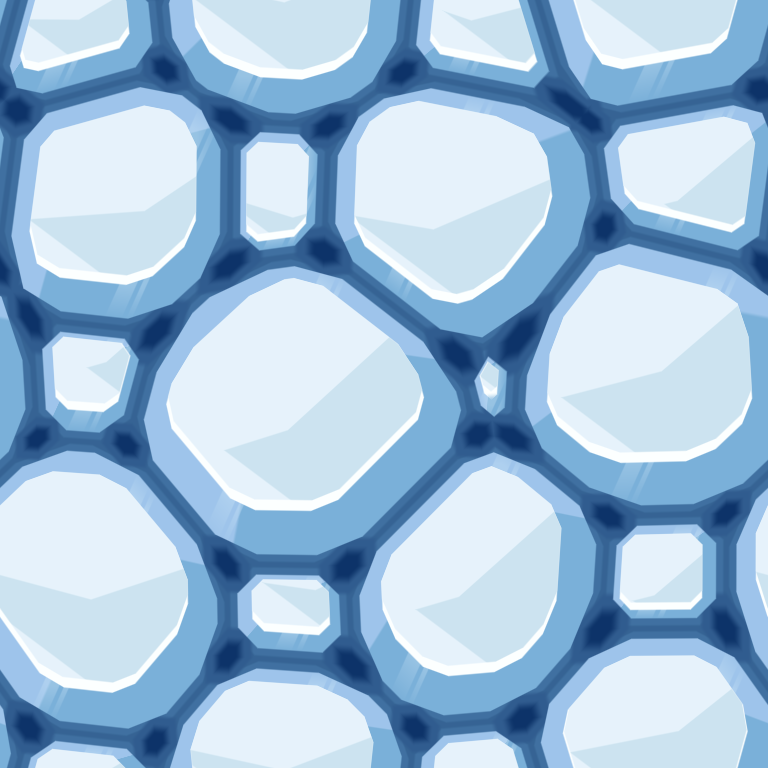
Give the GLSL for this texture, as a WebGL 1 fragment shader.

```glsl
precision highp float;
// Faceted blocks of pale ice packed together over deep blue gaps.
uniform vec2 u_resolution;

vec2 hash2(vec2 p) {
  vec3 q = fract(vec3(p.xyx) * vec3(0.1031, 0.1030, 0.0973));
  q += dot(q, q.yzx + 33.33);
  return fract((q.xx + q.yz) * q.zy);
}

// Block of a grid cell: centre in xy, power weight (size) in z.
vec3 block(vec2 cell) {
  vec2 id = mod(cell, 4.0);
  vec2 jitter = hash2(id + 3.7) - 0.5;
  float r = hash2(id + 17.3).x;
  float isLarge = 1.0 - mod(id.x + id.y, 2.0);
  float isGiant = 1.0 - step(0.1, distance(id, vec2(1.0)));
  float weight = mix(0.04 + 0.12 * r, 0.26 + 0.28 * r, isLarge);
  return vec3(cell + 0.5 + 0.36 * jitter, mix(weight, 0.74, isGiant));
}

// Keep the two smallest edge distances.
vec2 keepTwo(vec2 two, float d) {
  return d < two.x ? vec2(d, two.x) : vec2(two.x, min(two.y, d));
}

// Inner distance of a polygon whose corners are cut off.
float chamfer(vec2 two, float cut) {
  return min(two.x, (two.x + two.y - cut) * 0.7);
}

float cover(float d, float aa) {
  return smoothstep(-aa, aa, d);
}

void main() {
  vec2 p = gl_FragCoord.xy / u_resolution.y * 4.0 - vec2(0.0, 0.5);
  float aa = 4.0 / u_resolution.y;

  // Find the owning block and the three nearest power distances.
  vec3 nearest = vec3(99.0);
  vec2 own = vec2(0.0);
  for (int j = -2; j <= 2; j++) {
    for (int i = -2; i <= 2; i++) {
      vec2 cell = floor(p) + vec2(float(i), float(j));
      vec3 b = block(cell);
      float power = dot(p - b.xy, p - b.xy) - b.z;
      if (power < nearest.x) {
        nearest = vec3(power, nearest.xy);
        own = cell;
      } else if (power < nearest.y) {
        nearest.yz = vec2(power, nearest.y);
      } else {
        nearest.z = min(nearest.z, power);
      }
    }
  }

  // Measure the outline, the top face and the lit lip of that block.
  vec3 me = block(own);
  vec2 q = p - me.xy;
  vec2 outline = vec2(9.0), face = vec2(9.0), lip = vec2(9.0);
  float lightRim = 9.0, shadeRim = 9.0, size = 9.0;
  for (int j = -3; j <= 3; j++) {
    for (int i = -3; i <= 3; i++) {
      if (i == 0 && j == 0) continue;
      vec2 cell = own + vec2(float(i), float(j));
      vec3 b = block(cell);
      float span = distance(b.xy, me.xy);
      vec2 n = (b.xy - me.xy) / span;
      float reach = 0.5 * (span + (me.z - b.z) / span) - 0.053;
      float d = reach - dot(q, n);
      reach = max(reach, 0.15);
      size = min(size, reach);

      float vary = hash2(mod(own, 4.0) * 5.0 + vec2(float(i), float(j)) + 40.0).x - 0.5;
      float bevel = reach * (0.22 + 0.1 * dot(n, vec2(0.5, -0.86)) + 0.1 * vary);
      float lift = (0.04 + 0.035 * reach) * max(-n.y - 0.15, 0.0);
      outline = keepTwo(outline, d);
      face = keepTwo(face, d - bevel);
      lip = keepTwo(lip, d - bevel - lift);
      if (dot(n, vec2(0.6, -0.8)) > 0.1) shadeRim = min(shadeRim, d / bevel);
      else lightRim = min(lightRim, d / bevel);
    }
  }
  float blockDist = chamfer(outline, 0.1);
  float faceDist = chamfer(face, 0.06);
  float lipDist = chamfer(lip, 0.06);

  // Gaps: a soft blue halo, sinking to navy where blocks meet.
  float junction = nearest.z - nearest.x;
  vec3 color = mix(vec3(0.21, 0.39, 0.58), vec3(0.25, 0.44, 0.63),
                   smoothstep(-0.045, -0.03, blockDist));
  color = mix(vec3(0.19, 0.36, 0.56), color, smoothstep(0.24, 0.30, junction));
  color = mix(vec3(0.05, 0.20, 0.41), color, smoothstep(0.08, 0.20, junction));

  // Bevelled sides, with slanted glints fading outwards.
  vec2 r = hash2(mod(own, 4.0) + 71.0);
  vec3 side = mix(vec3(0.48, 0.69, 0.85), vec3(0.62, 0.77, 0.92),
                  cover(shadeRim - lightRim, aa * 8.0));
  float slant = q.x - 0.45 * q.y - (r.x - 0.5) * size;
  float glint = max(cover(0.045 - abs(slant), aa), cover(0.014 - abs(slant - 0.085), aa));
  float depth = clamp(min(lightRim, shadeRim), 0.0, 1.0);
  side = mix(side, vec3(0.80, 0.90, 0.97), 0.35 * glint * depth);
  color = mix(color, side, cover(blockDist, aa));

  // Top face: white lip, then two tones split by a bent crease.
  color = mix(color, vec3(0.99, 1.0, 1.0), cover(faceDist, aa));
  float crease = q.y - (r.y - 0.3) * 0.9 * q.x - 0.3 * abs(q.x - (r.x - 0.5) * 0.3) + 0.04 * size;
  float chip = dot(q, vec2(-0.6, -0.8)) - 0.62 * size;
  vec3 top = mix(vec3(0.80, 0.89, 0.94), vec3(0.90, 0.95, 0.985),
                 max(cover(crease, aa), cover(chip, aa)));
  color = mix(color, top, cover(lipDist, aa));

  gl_FragColor = vec4(color, 1.0);
}
```
